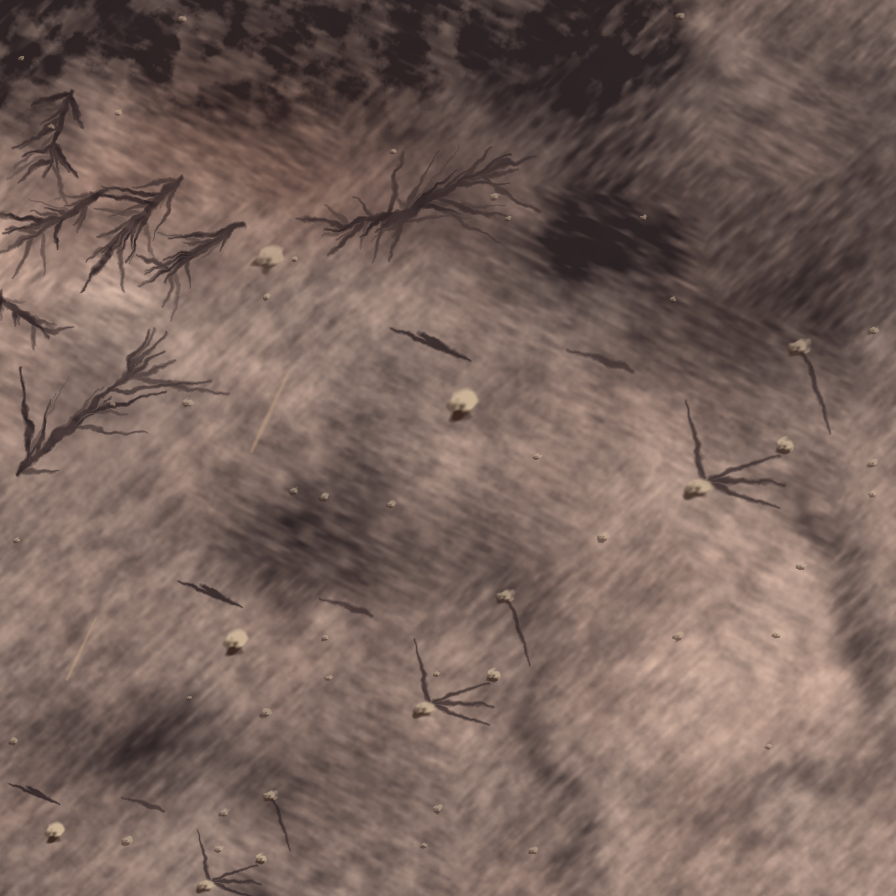
Write a Shadertoy shader that draws this texture.

```glsl
// Dry, dusty ground from above: soft shadows, dark tufts, twigs, straw and pebbles.

const vec3 DEEP_SHADE = vec3(.16, .125, .13);
const vec3 PALE_DUST = vec3(.715, .605, .55);
const vec3 TWIG = vec3(.18, .135, .14);
const vec3 STRAW = vec3(.74, .61, .5);
const vec3 STONE = vec3(.78, .69, .58);
const vec3 STONE_SHADE = vec3(.23, .16, .13);

float hash(vec2 p) {
  p = fract(p * vec2(123.34, 456.21));
  p += dot(p, p + 45.32);
  return fract(p.x * p.y);
}

float noise(vec2 p) {
  vec2 i = floor(p), f = fract(p), e = vec2(0, 1);
  f = f * f * (3. - 2. * f);
  return mix(mix(hash(i), hash(i + e.yx), f.x),
             mix(hash(i + e.xy), hash(i + e.yy), f.x), f.y);
}

mat2 turn(float a) { return mat2(cos(a), sin(a), -sin(a), cos(a)); }

// Layered noise, centred on zero
float fbm(vec2 p) {
  float sum = -.48, amp = .5;
  for (int i = 0; i < 5; i++) {
    sum += amp * noise(p);
    p = turn(.6) * p * 2.03 + 7.1;
    amp *= .5;
  }
  return sum;
}

vec2 fbm2(vec2 p) { return vec2(fbm(p), fbm(p + 20.)); }

// Short fibres lying along one direction
float fibres(vec2 p, float angle) {
  vec2 q = turn(angle) * p;
  return .6 * noise(q * vec2(38, 130)) + .4 * noise(q * vec2(75, 230) + 31.) - .5;
}

// Soft elliptical spot
float spot(vec2 p, vec2 centre, vec2 radius) {
  vec2 q = (p - centre) / radius;
  return exp(-dot(q, q));
}

// Tapered stroke from root along a span
float stroke(vec2 p, vec2 root, vec2 span, float width) {
  float h = clamp(dot(p - root, span) / dot(span, span), 0., 1.);
  float r = width * (1. - .8 * h) * (.5 + .5 * smoothstep(0., .3, h));
  return 1. - smoothstep(-.002, .0026, length(p - root - span * h) - r);
}

// Ragged fan of blades along a short stem
float tuft(vec2 p, vec2 root, float dir, float len) {
  vec2 stem = vec2(cos(dir), sin(dir)) * len;
  if (length(p - root - .5 * stem) > 1.3 * len) return 0.;
  float cover = .9 * stroke(p, root, stem, .006);
  for (int i = 0; i < 18; i++) {
    vec2 id = vec2(float(i), 9. * root.x + 4. * root.y);
    float a = dir + 2.1 * (hash(id + .3) - .5);
    vec2 blade = vec2(cos(a), sin(a)) * len * mix(.2, .6, hash(id + 5.1));
    float ink = mix(.5, 1., hash(id + 7.7));
    cover = max(cover, ink * stroke(p, root + stem * .85 * hash(id + 2.7), blade, .0042));
  }
  return max(cover, .35 * spot(p, root + .55 * stem, vec2(.45 * len)));
}

// Stone lit from the upper right
void stone(inout vec3 col, vec2 p, vec2 centre, float size, float opacity) {
  vec2 q = turn(-.5) * (p - centre) / (size * vec2(1.2, .85));
  float edge = length(q) + .6 * (noise(q * 1.6 + centre * 40.) - .5);
  float lit = smoothstep(-.6, .3, q.x + .5 * q.y + .5 * noise(q * 3.) - .25);
  col = mix(col, mix(STONE_SHADE, STONE, lit), opacity * (1. - smoothstep(.7, 1.15, edge)));
}

// Shade of one hollow, its bank and the worn track beside it
float hollowShade(vec2 q) {
  float x = .37 + .1 * smoothstep(-.05, -.32, q.y);
  float track = exp(-pow((q.x - x) / .035, 2.));
  track *= smoothstep(-.42, -.28, q.y) * (1. - smoothstep(-.12, -.03, q.y));
  return .76 * spot(q, vec2(.11, .165), vec2(.125, .075))
       + .42 * spot(q, vec2(.36, .09), vec2(.16, .09)) + .48 * track;
}

// Twigs, straw and stones lying round one hollow
void hollowLitter(inout vec3 col, vec2 q) {
  vec2 w = q + .012 * fbm2(q * 50.), fork = vec2(.27, -.085);
  float twigs = stroke(w, vec2(-.01, .06), vec2(-.07, .025), .005);
  twigs = max(twigs, stroke(w, vec2(-.045, .08), vec2(.05, -.03), .006));
  twigs = max(twigs, .7 * stroke(w, vec2(.19, .04), vec2(-.07, .025), .005));
  twigs = max(twigs, .8 * stroke(w, vec2(.38, .06), vec2(.03, -.09), .004));
  for (int i = 0; i < 4; i++) {
    float a = i == 3 ? 1.77 : .34 * float(i) - .35;
    twigs = max(twigs, .85 * stroke(w, fork, .09 * vec2(cos(a), sin(a)), .004));
  }
  col = mix(col, TWIG, .85 * twigs);
  col = mix(col, STRAW, .6 * stroke(q, vec2(-.235, -.05), vec2(.04, .085), .0025));
  stone(col, q, vec2(0), .017, 1.);
  stone(col, q, fork - .007, .015, .85);
  stone(col, q, vec2(.36, -.045), .01, .8);
  stone(col, q, vec2(.375, .065), .011, .7);
}

void mainImage(out vec4 fragColor, in vec2 fragCoord) {
  vec2 p = fragCoord / iResolution.xy;
  vec2 warp = fbm2(p * 9.), s = p + .13 * warp;

  // Broad light, clods and combed fibres
  float leftLight = spot(p, vec2(.04, .7), vec2(.2, .19));
  float tone = .68 + .3 * leftLight + .24 * spot(p, vec2(.85, .26), vec2(.27));
  float fibre = mix(fibres(p, -.75), fibres(p, .45), smoothstep(.4, .6, noise(p * 7.)));
  tone += .5 * fbm(p * 12.) + .42 * fbm(p * 48. + 3.);
  tone += (.32 + .35 * leftLight) * fibre + .1 * (noise(p * 170.) - .5);

  // Brush shade along the top, open at the right
  float brush = smoothstep(.82, .94, s.y) * (1. - .8 * smoothstep(.74, .83, s.x));
  float shade = brush * mix(.98, .55, smoothstep(-.1, .16, fbm(p * 38.)));
  shade += .68 * spot(s, vec2(.69, .82), vec2(.12, .14));
  shade += .55 * spot(s, vec2(.94, .77), vec2(.13, .15));
  shade += .35 * spot(s, vec2(.28, .84), vec2(.17, .08));
  shade += .35 * spot(s, vec2(.9, .12), vec2(.15, .035));

  // Hollows recede toward the lower left
  vec2 origin[3] = vec2[3](vec2(.516, .547), vec2(.263, .282), vec2(.061, .07));
  for (int i = 0; i < 3; i++) shade += hollowShade((s - origin[i]) / pow(.8, float(i)));
  tone *= 1. - min(shade * (1. - .7 * fibre), .96);
  vec3 col = mix(DEEP_SHADE, PALE_DUST, clamp(tone, -.1, 1.28));
  float rust = spot(s, vec2(.27, .83), vec2(.2, .12)) + .5 * warp.y;
  col *= 1. + .08 * rust * vec3(.7, -.3, -.8);

  // Dark tufts: root, direction, length
  vec4 tufts[8] = vec4[8](
    vec4(.12, .79, 3.7, .12), vec4(.2, .8, 3.9, .12),
    vec4(.27, .75, 3.7, .12), vec4(.02, .47, .75, .2),
    vec4(.47, .77, 3.4, .11), vec4(.43, .75, .5, .16),
    vec4(0, .67, 5.6, .07), vec4(.08, .9, 4.4, .1));
  vec2 bent = p + .014 * fbm2(p * 50.);
  float blades = 0.;
  for (int i = 0; i < 8; i++)
    blades = max(blades, tuft(bent, tufts[i].xy, tufts[i].z, tufts[i].w));
  col = mix(col, TWIG, clamp(blades * (.9 + .5 * fibre), 0., 1.));

  // Litter and scattered small chips
  for (int i = 0; i < 3; i++) hollowLitter(col, (p - origin[i]) / pow(.8, float(i)));
  vec2 cell = floor(p * 26.);
  vec2 chip = (cell + .25 + .5 * vec2(hash(cell + 1.3), hash(cell + 8.7))) / 26.;
  if (hash(cell + 4.9) > .94) stone(col, p, chip, mix(.003, .006, hash(cell + 6.1)), .55);
  stone(col, p, vec2(.3, .71), .015, .7);

  fragColor = vec4(col, 1);
}
```
